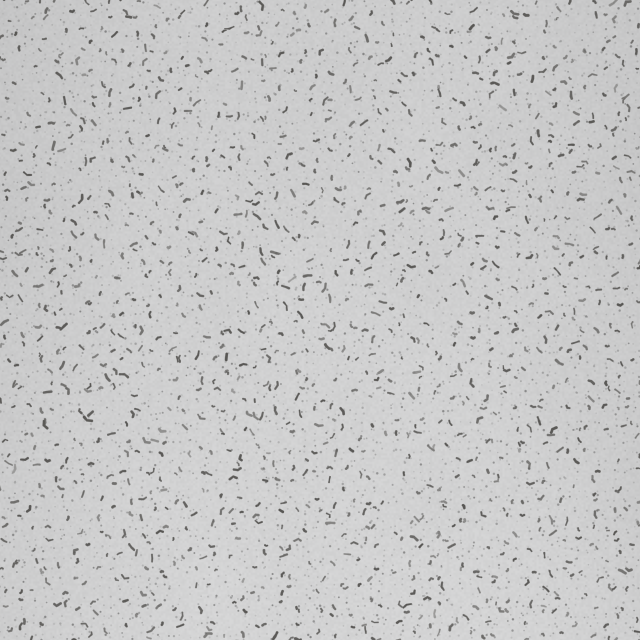
A WebGL 1 fragment shader for this texture:

```glsl
precision highp float;
uniform vec2 u_resolution;

vec3 hash3(vec2 cell, float seed) {
  vec3 p = fract((cell.xyx + seed) * vec3(0.1031, 0.1030, 0.0973));
  p += dot(p, p.yxz + 33.33);
  return fract((p.xxy + p.yzz) * p.zyx);
}

float valueNoise(vec2 p, float seed) {
  vec2 i = floor(p), f = fract(p);
  f = f * f * (3.0 - 2.0 * f);
  float low = mix(hash3(i, seed).x, hash3(i + vec2(1.0, 0.0), seed).x, f.x);
  float high = mix(hash3(i + vec2(0.0, 1.0), seed).x, hash3(i + 1.0, seed).x, f.x);
  return mix(low, high, f.y);
}

float segment(vec2 p, vec2 tip) {
  return length(p - tip * clamp(dot(p, tip) / dot(tip, tip), 0.0, 1.0));
}

vec2 heading(float angle) {
  return vec2(cos(angle), sin(angle));
}

// Round pinholes, one possible hole per grid cell
float pinholes(vec2 uv, float count, float jitter, float density,
               float radius, float soft, float seed) {
  float ink = 0.0;
  vec2 home = floor(uv * count);
  for (int y = -1; y <= 1; y++) {
    for (int x = -1; x <= 1; x++) {
      vec2 cell = home + vec2(float(x), float(y));
      vec3 place = hash3(cell, seed);
      vec3 look = hash3(cell, seed + 17.0);
      vec2 center = (cell + 0.5 + (place.xy - 0.5) * jitter) / count;
      float size = radius * mix(0.7, 1.25, look.x);
      float cover = 1.0 - smoothstep(size - soft, size + soft, length(uv - center));
      ink = max(ink, cover * mix(0.45, 1.0, look.y) * step(place.z, density));
    }
  }
  return ink;
}

// Short bent fissures made of two joined strokes
float fissures(vec2 uv, float count, float density, float soft, float seed) {
  float ink = 0.0;
  vec2 home = floor(uv * count);
  for (int y = -1; y <= 1; y++) {
    for (int x = -1; x <= 1; x++) {
      vec2 cell = home + vec2(float(x), float(y));
      vec3 place = hash3(cell, seed);
      vec3 look = hash3(cell, seed + 29.0);
      vec3 bend = hash3(cell, seed + 53.0);
      vec2 p = uv - (cell + place.xy) / count;
      float angle = look.x * 6.2832;
      float reach = mix(0.002, 0.0072, look.y * look.y);
      vec2 front = heading(angle) * reach;
      vec2 back = -heading(angle + (bend.x - 0.5) * 2.4) * reach * mix(0.5, 1.1, bend.y);
      float width = mix(0.0012, 0.0021, bend.z);
      width += 0.0007 * (valueNoise(uv * 220.0, seed) - 0.5);
      float d = min(segment(p, front), segment(p, back));
      float cover = 1.0 - smoothstep(width - soft, width + soft, d);
      ink = max(ink, cover * mix(0.4, 1.0, sqrt(look.z)) * step(place.z, density));
    }
  }
  return ink;
}

void main() {
  vec2 uv = gl_FragCoord.xy / u_resolution;
  float soft = max(0.0012, 0.7 / min(u_resolution.x, u_resolution.y));

  // Painted board, a little darker toward the top and the sides
  float shade = mix(0.832, 0.802, uv.y) - 0.03 * pow(abs(uv.x - 0.5) * 2.0, 3.0);
  shade += 0.012 * (valueNoise(uv * 9.0, 3.0) - 0.5);
  shade += 0.03 * (valueNoise(uv * 300.0, 7.0) - 0.5);
  vec3 color = vec3(shade) + vec3(-0.001, 0.0, 0.002);

  // Faint regular pinholes, then darker scattered ones
  float faint = pinholes(uv, 66.0, 0.55, 0.85, 0.0014, soft, 11.0);
  float dark = pinholes(uv, 60.0, 1.0, 0.5, 0.0015, soft, 83.0);
  color = mix(color, vec3(0.60), faint * 0.6);
  color = mix(color, vec3(0.42), dark * 0.75);

  // Fissures
  float worms = fissures(uv, 43.0, 0.75, soft, 131.0);
  color = mix(color, vec3(0.345, 0.34, 0.33), worms);

  gl_FragColor = vec4(color, 1.0);
}
```
